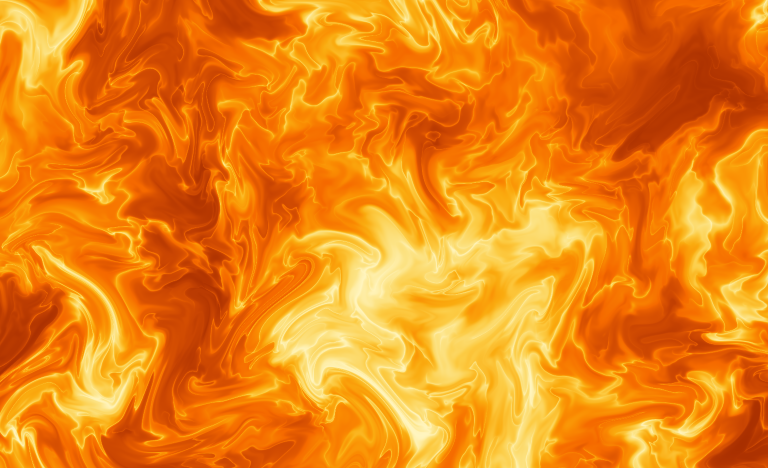
Write a WebGL 1 fragment shader that draws this texture.

```glsl
precision highp float;
// A wall of fire: curling sheets of flame around a pale hot core.
// Swirling curl-noise warps bend the plane, crisp one-sided ridges draw the
// flame edges, and the summed heat is spread evenly over a fire colour ramp.

uniform vec2 u_resolution;

float hash(vec2 cell) {
  vec3 h = fract(vec3(cell.xyx) * 0.1031);
  h += dot(h, h.yzx + 33.33);
  return fract((h.x + h.y) * h.z);
}

// Signed value noise in x, its gradient in yz.
vec3 noise(vec2 p) {
  vec2 i = floor(p), f = fract(p);
  vec2 w = f * f * f * (f * (f * 6.0 - 15.0) + 10.0);
  vec2 dw = 30.0 * f * f * (f - 1.0) * (f - 1.0);
  float a = hash(i);
  float b = hash(i + vec2(1.0, 0.0)) - a;
  float c = hash(i + vec2(0.0, 1.0)) - a;
  float d = hash(i + vec2(1.0, 1.0)) - a - b - c;
  float value = a + b * w.x + c * w.y + d * w.x * w.y;
  return vec3(2.0 * value - 1.0, 2.0 * dw * (vec2(b, c) + d * w.yx));
}

mat2 turn(float angle) {
  float c = cos(angle), s = sin(angle);
  return mat2(c, -s, s, c);
}

// Pushes points along the curl of ever finer noise.
vec2 swirl(vec2 p) {
  float freq = 3.6;
  for (int i = 0; i < 5; i++) {
    mat2 rot = turn(0.7 + 1.3 * float(i));
    vec2 slope = noise(rot * p * freq + 17.3 * float(i)).yz * rot;
    p += vec2(slope.y, -slope.x) * 0.15 / freq;
    freq *= 1.7;
  }
  return p;
}

float fbm(vec2 p) {
  float sum = 0.0, amp = 1.0;
  for (int i = 0; i < 5; i++) {
    sum += amp * noise(p).x;
    p = turn(0.6) * p * 1.9 + 9.1;
    amp *= 0.66;
  }
  return sum;
}

// Soft elliptical spot.
float spot(vec2 p, vec2 centre, vec2 radius) {
  vec2 d = (p - centre) / radius;
  return exp(-dot(d, d));
}

// Flame sheets: a sharp bright rim on one side, a long fade on the other.
float sheets(vec2 q, float calm) {
  float sum = 0.0, freq = 3.8, amp = 1.45;
  for (int i = 0; i < 5; i++) {
    float k = float(i);
    vec2 s = turn(0.6 * sin(k * 2.4)) * q * freq * vec2(1.25, 0.8) + 31.7 * k;
    float n = noise(s).x + 0.25 * noise(s * 2.1 + 5.0).x;
    float fade = n > 0.0 ? exp(-3.5 * n) : exp(16.0 * n);
    float rim = exp(-15.0 * abs(n));
    float patches = smoothstep(-0.4, 0.45, noise(q * freq * 0.6 + 71.0 + k).x);
    sum += amp * (fade + 0.5 * rim) * patches * (1.0 - 0.2 * k * calm);
    freq *= 1.65;
    amp *= 0.88;
  }
  return sum;
}

// Broad layout of the hot core and the smouldering hollows.
float layout(vec2 p) {
  float heat = 1.7 * spot(p, vec2(1.04, 0.25), vec2(0.4, 0.24));
  heat += 0.9 * spot(p, vec2(0.67, 0.92), vec2(0.1, 0.16));
  heat += 0.6 * spot(p, vec2(0.06, 0.5), vec2(0.1, 0.2));
  heat += 0.8 * spot(p, vec2(1.62, 0.93), vec2(0.07, 0.15));
  heat -= 1.1 * spot(p, vec2(0.36, 0.56), vec2(0.26, 0.16));
  heat -= 1.3 * spot(p, vec2(1.42, 0.78), vec2(0.2, 0.15));
  heat -= 0.7 * spot(p, vec2(0.86, 0.72), vec2(0.22, 0.17));
  heat -= 1.0 * spot(p, vec2(0.5, 0.27), vec2(0.09, 0.07));
  heat -= 2.4 * spot(p, vec2(1.6, 0.06), vec2(0.1, 0.13));
  return heat;
}

vec3 blend(vec3 from, vec3 to, float start, float end, float t) {
  return mix(from, to, clamp((t - start) / (end - start), 0.0, 1.0));
}

vec3 fireColour(float t) {
  vec3 c = blend(vec3(0.64, 0.17, 0.0), vec3(0.79, 0.27, 0.01), 0.0, 0.04, t);
  c = blend(c, vec3(0.96, 0.41, 0.0), 0.04, 0.17, t);
  c = blend(c, vec3(0.98, 0.55, 0.01), 0.17, 0.43, t);
  c = blend(c, vec3(0.98, 0.67, 0.06), 0.43, 0.645, t);
  c = blend(c, vec3(0.99, 0.80, 0.27), 0.645, 0.83, t);
  c = blend(c, vec3(0.99, 0.89, 0.52), 0.83, 0.96, t);
  return blend(c, vec3(1.0, 0.96, 0.75), 0.96, 1.0, t);
}

vec3 fire(vec2 p) {
  float calm = spot(p, vec2(1.38, 0.86), vec2(0.32, 0.25));
  vec2 q = mix(swirl(p), swirl(p * 0.6 + 3.0) / 0.6 - 5.0, calm);
  float heat = layout(mix(p, q, 0.6)) + sheets(q, calm) - 1.04;
  heat += (1.05 - 0.45 * calm) * fbm(q * vec2(5.2, 3.8) + 4.0);
  return fireColour(1.0 / (1.0 + exp(-1.75 * heat)));
}

void main() {
  // Four samples per pixel keep the thin edges smooth.
  vec3 colour = vec3(0.0);
  for (int i = 0; i < 4; i++) {
    vec2 shift = vec2(mod(float(i), 2.0), floor(float(i) * 0.5)) * 0.5 - 0.25;
    colour += fire((gl_FragCoord.xy + shift) / u_resolution.y);
  }
  gl_FragColor = vec4(colour * 0.25, 1.0);
}
```
